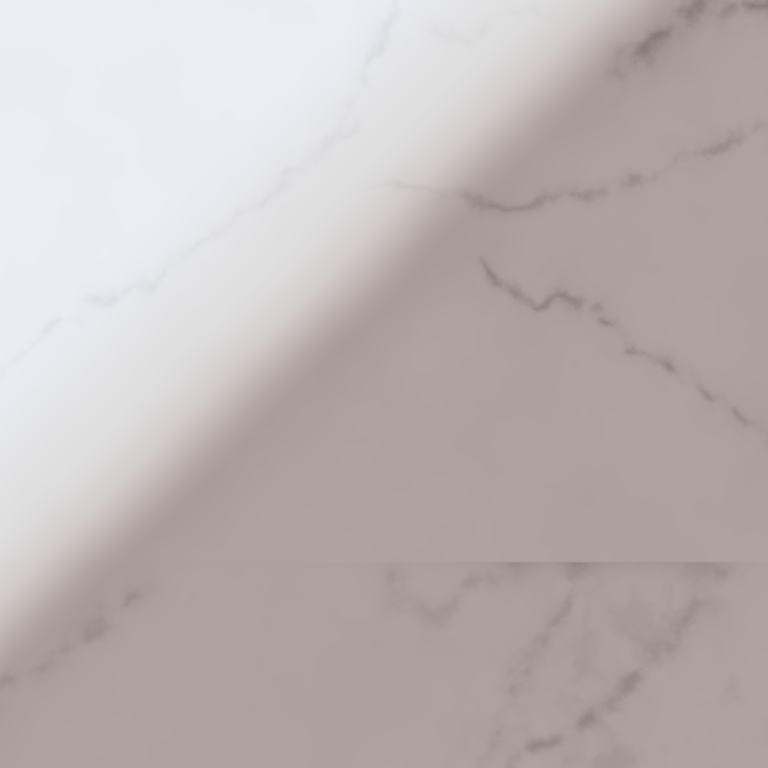
A WebGL 2 fragment shader for this texture:

```glsl
#version 300 es
precision highp float;
// Polished stone slabs: a soft diagonal band of light falls across warm grey
// marble. Veins are noise-warped polylines, broken into patches by noise;
// a horizontal joint separates the upper slab from the busier lower one.
uniform vec2 u_resolution;
out vec4 fragColor;

const float JOINT_Y = 0.268;

float hash(vec2 p) {
  vec3 q = fract(vec3(p.xyx) * 0.1031);
  q += dot(q, q.yzx + 33.33);
  return fract((q.x + q.y) * q.z);
}

float noise(vec2 p) {
  vec2 i = floor(p), f = fract(p);
  f = f * f * (3.0 - 2.0 * f);
  return mix(mix(hash(i), hash(i + vec2(1, 0)), f.x),
             mix(hash(i + vec2(0, 1)), hash(i + vec2(1, 1)), f.x), f.y);
}

float fbm(vec2 p) {
  float sum = 0.0, amp = 0.5;
  for (int i = 0; i < 5; i++) {
    sum += amp * noise(p);
    p = mat2(1.6, 1.2, -1.2, 1.6) * p + 7.3;
    amp *= 0.5;
  }
  return sum;
}

float segment(vec2 p, vec2 a, vec2 b) {
  vec2 ab = b - a;
  return length(p - a - ab * clamp(dot(p - a, ab) / dot(ab, ab), 0.0, 1.0));
}

// Distance to a chain of three segments.
float chain(vec2 p, vec2 a, vec2 b, vec2 c, vec2 d) {
  return min(segment(p, a, b), min(segment(p, b, c), segment(p, c, d)));
}

// Darkness of a vein: soft core plus faint halo.
float vein(float d, float width) {
  return 0.6 * exp(-d * d / (width * width)) + 0.3 * exp(-d / (width * 2.2));
}

// Colour of the lit stone, by signed distance from the shadow edge.
vec3 lightRamp(float s) {
  vec3 shade = vec3(0.682, 0.631, 0.622), edge = vec3(0.664, 0.612, 0.602);
  vec3 blush = vec3(0.815, 0.785, 0.780), silver = vec3(0.872, 0.870, 0.872);
  vec3 glare = vec3(0.922, 0.928, 0.950);
  vec3 col = mix(glare, silver, smoothstep(-0.30, -0.12, s));
  col = mix(col, blush, smoothstep(-0.145, -0.045, s));
  col = mix(col, edge, smoothstep(-0.082, 0.010, s));
  return mix(col, shade, smoothstep(0.0, 0.09, s));
}

// Veins of the upper slab; p is warped, grain breaks up the lines.
float upperVeins(vec2 p, float grain) {
  float branch = min(
    chain(p, vec2(1.02, 0.840), vec2(0.898, 0.798), vec2(0.794, 0.753), vec2(0.729, 0.740)),
    chain(p, vec2(0.729, 0.740), vec2(0.650, 0.724), vec2(0.585, 0.753), vec2(0.475, 0.755)));
  float crack = min(
    chain(p, vec2(0.629, 0.665), vec2(0.645, 0.635), vec2(0.697, 0.603), vec2(0.729, 0.616)),
    chain(p, vec2(0.729, 0.616), vec2(0.794, 0.577), vec2(0.880, 0.512), vec2(1.02, 0.420)));
  float ghost = min(
    chain(p, vec2(-0.02, 0.495), vec2(0.104, 0.596), vec2(0.195, 0.633), vec2(0.286, 0.700)),
    chain(p, vec2(0.286, 0.700), vec2(0.456, 0.830), vec2(0.490, 0.950), vec2(0.534, 1.02)));
  float corner = chain(p, vec2(0.807, 0.909), vec2(0.860, 0.954), vec2(0.915, 0.995), vec2(1.02, 0.990));
  float wisp = chain(p, vec2(0.57, 0.96), vec2(0.62, 0.955), vec2(0.66, 0.98), vec2(0.72, 0.99));
  return grain * (0.48 * vein(branch, 0.007) * smoothstep(0.42, 0.62, p.x)
    + 0.66 * vein(crack, 0.007) + 0.25 * vein(ghost, 0.007)
    + 0.75 * vein(corner, 0.012) + 0.16 * vein(wisp, 0.008));
}

// Veins and clouded patches of the lower slab.
float lowerVeins(vec2 p, float grain) {
  float left = chain(p, vec2(-0.02, 0.085), vec2(0.078, 0.154), vec2(0.130, 0.190), vec2(0.182, 0.221));
  float hook = min(segment(p, vec2(0.508, 0.240), vec2(0.527, 0.215)),
    chain(p, vec2(0.527, 0.215), vec2(0.573, 0.203), vec2(0.625, 0.245), vec2(0.677, 0.264)));
  float slope = chain(p, vec2(0.755, 0.262), vec2(0.723, 0.193), vec2(0.677, 0.128), vec2(0.625, -0.01));
  float thick = min(segment(p, vec2(0.944, 0.260), vec2(0.853, 0.147)),
    chain(p, vec2(0.853, 0.147), vec2(0.794, 0.075), vec2(0.703, 0.030), vec2(0.650, -0.01)));
  float cloud = smoothstep(0.40, 0.75, fbm(p * 20.0 + 4.0));
  cloud *= smoothstep(0.62, 0.80, p.x) * (1.0 - 0.6 * smoothstep(0.90, 1.0, p.x));
  return grain * (0.38 * vein(left, 0.011) + 0.32 * vein(hook, 0.013)
    + 0.45 * vein(slope, 0.010) + 0.58 * vein(thick, 0.012)) + 0.30 * cloud;
}

void main() {
  vec2 uv = gl_FragCoord.xy / u_resolution;
  vec2 drift = vec2(fbm(uv * 30.0), fbm(uv * 30.0 + 31.7)) - 0.48;
  vec2 p = uv + drift * 0.038;
  float grain = 0.30 + 1.25 * smoothstep(0.28, 0.70, fbm(uv * 34.0 + 11.0));

  // Diagonal light with a slightly uneven edge.
  float s = (uv.x - uv.y + 0.112) * 0.7071;
  vec3 col = lightRamp(s + 0.012 * (fbm(uv * 8.0) - 0.48));

  // Veins on either side of the joint.
  float lower = 1.0 - smoothstep(JOINT_Y - 0.002, JOINT_Y + 0.002, uv.y);
  float dark = mix(upperVeins(p, grain), lowerVeins(p, grain), lower);
  float joint = exp(-max(JOINT_Y - uv.y, 0.0) / 0.012) * lower;
  dark += joint * (0.05 + 0.28 * smoothstep(0.50, 0.68, uv.x) * (1.0 - smoothstep(0.90, 0.98, uv.x)));
  col -= vec3(0.120, 0.124, 0.122) * dark;

  // Broad mottling, quieter in the glare.
  float mottle = fbm(uv * 9.0 + 19.0) - 0.48;
  col += mottle * mix(0.010, 0.022, smoothstep(-0.1, 0.02, s));
  fragColor = vec4(clamp(col, 0.0, 1.0), 1.0);
}
```
